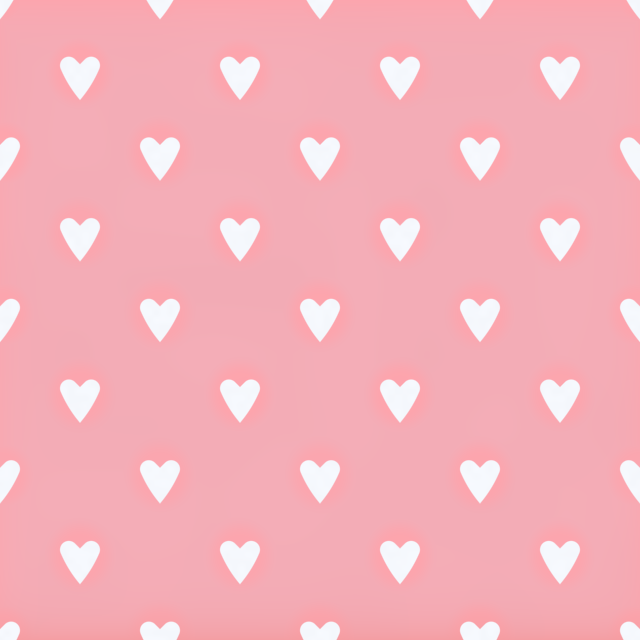
Write a Shadertoy shader that draws this pattern.

```glsl
// Staggered white hearts with soft coral halos on a pink ground.

float hash(vec2 p) {
    vec3 q = fract(vec3(p.xyx) * 0.1031);
    q += dot(q, q.yzx + 33.33);
    return fract((q.x + q.y) * q.z);
}

float valueNoise(vec2 p) {
    vec2 i = floor(p), f = fract(p);
    f = f * f * (3.0 - 2.0 * f);
    return mix(mix(hash(i), hash(i + vec2(1, 0)), f.x),
               mix(hash(i + vec2(0, 1)), hash(i + vec2(1, 1)), f.x), f.y);
}

// Heart of half width 1: a round lobe joined to a tapering body, mirrored in x
float heartDistance(vec2 p) {
    p.x = abs(p.x);
    float lobe = length(p - vec2(0.56, 0.06)) - 0.44;
    float side = length(p - vec2(-4.556, 2.237)) - 6.0;
    float notch = dot(p, vec2(-0.707, 0.707)) - 0.087;
    float shoulder = dot(p, vec2(0.557, 0.83)) - 0.446;
    return min(lobe, max(side, max(notch, shoulder)));
}

void mainImage(out vec4 fragColor, in vec2 fragCoord) {
    vec2 uv = fragCoord / iResolution.y;
    vec2 edge = fragCoord / iResolution.xy;

    // Half-drop lattice: every other row shifts by half a column
    float rowPos = (uv.y - 0.888) / 0.1261 + 0.5;
    float row = floor(rowPos);
    float colPos = uv.x / 0.25 + 0.5 * mod(row, 2.0);
    vec2 cell = vec2(floor(colPos), row);
    vec2 local = (vec2(fract(colPos), fract(rowPos)) - 0.5) * vec2(0.25, 0.1261);
    vec2 p = local / 0.03125 - vec2(0.0, 0.25);

    // Ground with faint mottling
    vec3 color = vec3(0.953, 0.675, 0.714);
    color += 0.008 * (valueNoise(uv * 9.0) - 0.5);

    // Halo, slightly uneven from heart to heart
    float radius = length((p + vec2(0.0, 0.25)) * vec2(1.0, 0.95));
    float halo = smoothstep(1.9, 0.9, radius) * mix(0.8, 1.0, hash(cell + 40.0));

    // Warmer tint along the canvas borders
    float sides = exp(-min(edge.x, 1.0 - edge.x) / 0.025);
    float top = exp(-(1.0 - edge.y) / 0.04);
    float bottom = exp(-edge.y / 0.03);
    color = mix(color, vec3(0.992, 0.645, 0.678), max(halo, max(0.5 * sides, 0.9 * top)));
    color = mix(color, vec3(0.955, 0.605, 0.62), 0.8 * bottom);

    // Heart with a cool white fill
    float d = heartDistance(p) * 0.03125;
    float blur = max(0.0013, 0.8 / iResolution.y);
    vec3 white = vec3(0.962, 0.973, 0.992) + 0.012 * (valueNoise(uv * 90.0) - 0.5);
    color = mix(color, white, smoothstep(blur, -blur, d));

    fragColor = vec4(color, 1.0);
}
```
